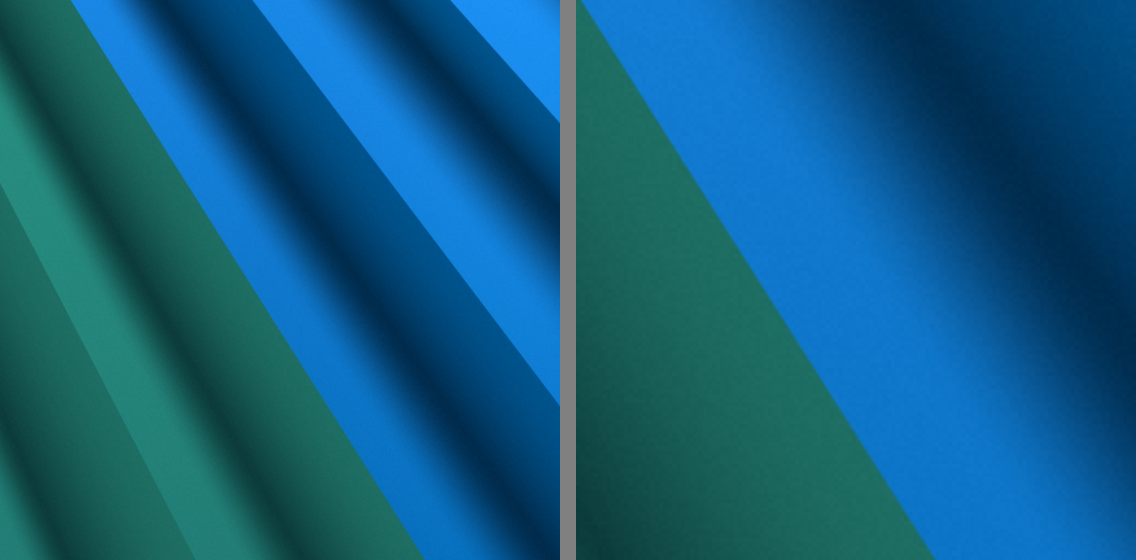
Left, the full canvas; right, a detail of the centre.
This background is drawn by a Shadertoy shader. Its source:

```glsl
// Diagonal pleats in green and blue that fan out slightly toward the lower right.
// A projective coordinate straightens the fan, a quadratic numbers the folds,
// and each fold is shaded as a lit face, a soft valley and a shaded face.

float hash(vec2 p) {
    vec3 q = fract(vec3(p.xyx) * 0.1031);
    q += dot(q, q.yzx + 33.33);
    return fract((q.x + q.y) * q.z);
}

// Position of the valley within each fold, drifting across the fan
const float valleyPhase[5] = float[5](0.41, 0.495, 0.535, 0.677, 0.95);

vec3 foldColor(float index, float phase, vec2 uv) {
    float valley = valleyPhase[int(clamp(index + 2.0, 0.0, 4.0))];
    bool blue = index > -0.5;

    // Lit faces brighten toward the top, the blue ones also to the right
    vec3 lit = blue
        ? mix(vec3(0.02, 0.41, 0.70), vec3(0.10, 0.53, 0.90), uv.y)
          + vec3(0.01, 0.04, 0.06) * smoothstep(0.4, 1.0, uv.x)
        : mix(vec3(0.13, 0.49, 0.46), vec3(0.16, 0.57, 0.51), uv.y);
    vec3 shade = blue ? vec3(0.0, 0.325, 0.55) : vec3(0.115, 0.43, 0.39);
    vec3 deep = blue ? vec3(0.0, 0.17, 0.30) : vec3(0.045, 0.235, 0.23);

    // Soft shadow falls into the valley, then the far face slowly recovers
    float fall = smoothstep(blue ? 0.30 : 0.42, 1.0, phase / valley);
    float rise = clamp((phase - valley) / (1.0 - valley), 0.0, 1.0);
    return phase < valley ? mix(lit, deep, fall)
                          : mix(deep, shade, 1.0 - pow(1.0 - rise, 1.7));
}

void mainImage(out vec4 fragColor, in vec2 fragCoord) {
    vec2 uv = fragCoord / iResolution.xy;
    float down = 1.0 - uv.y;

    // Straighten the fan, then invert the widening spacing of the folds
    float across = (uv.x - 0.585 * down) / (1.0 + 0.384 * down);
    float fold = (sqrt(0.0961 + 0.0572 * (across - 0.124)) - 0.31) / 0.0286;
    float index = floor(fold), phase = fold - index;

    // Smooth the crisp edge where one fold overlaps the next
    float edge = smoothstep(0.0, max(1.5 * fwidth(fold), 0.008), phase);
    vec3 color = mix(foldColor(index - 1.0, 1.0, uv),
                     foldColor(index, phase, uv), edge);

    // Faint paper grain
    color += (hash(floor(uv * 384.0)) - 0.5) * 0.012;
    fragColor = vec4(clamp(color, 0.0, 1.0), 1.0);
}
```
